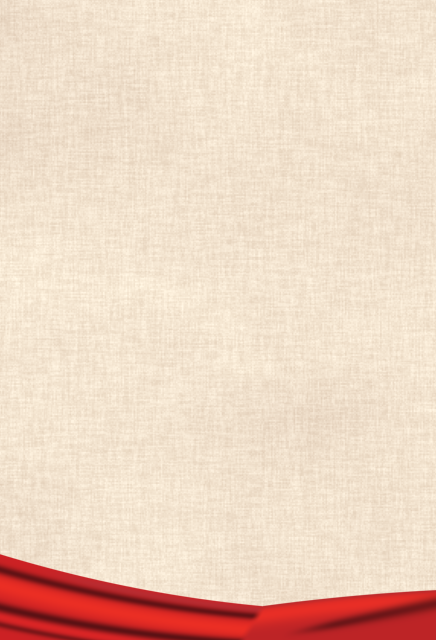
Write a Shadertoy shader that draws this background.

```glsl
// Woven cream linen above a draped red silk band along the lower edge.
// Stretched value noise makes the threads and stains; two curved edges
// bound the silk, and soft bands measured from them shade its folds.

float hash(vec2 p) {
    vec3 q = fract(vec3(p.xyx) * 0.1031);
    q += dot(q, q.yzx + 33.33);
    return fract((q.x + q.y) * q.z);
}

float noise(vec2 p) {
    vec2 cell = floor(p), f = fract(p);
    f = f * f * (3.0 - 2.0 * f);
    return mix(mix(hash(cell), hash(cell + vec2(1, 0)), f.x),
               mix(hash(cell + vec2(0, 1)), hash(cell + vec2(1, 1)), f.x), f.y);
}

float fbm(vec2 p) {
    float sum = 0.0, gain = 0.5;
    for (int i = 0; i < 4; i++) {
        sum += gain * noise(p);
        p = p * 2.03 + 17.1;
        gain *= 0.5;
    }
    return sum;
}

// Soft round spot, 1 at its centre
float spot(vec2 uv, vec2 centre, vec2 radius) {
    vec2 d = (uv - centre) / radius;
    return exp(-dot(d, d));
}

// Soft fold line, 1 at its centre
float band(float t, float centre, float width) {
    float d = (t - centre) / width;
    return exp(-d * d);
}

vec3 linen(vec2 uv, vec2 p) {
    // Broad stains: worn pale patches and rosy shadows
    float stain = 0.75 * (fbm(p * vec2(5.0, 6.0) + 4.0) - 0.47);
    stain += 0.35 * spot(uv, vec2(0.56, 0.427), vec2(0.06, 0.025));
    stain += 0.25 * spot(uv, vec2(0.46, 0.50), vec2(0.09, 0.04));
    stain += 0.25 * spot(uv, vec2(0.33, 0.55), vec2(0.12, 0.03));
    stain += 0.20 * spot(uv, vec2(0.06, 0.58), vec2(0.15, 0.09));
    stain -= 0.35 * spot(uv, vec2(0.0, 0.77), vec2(0.18, 0.13));
    stain -= 0.25 * spot(uv, vec2(0.74, 0.335), vec2(0.18, 0.05));
    stain -= 0.20 * spot(uv, vec2(0.0, 0.95), vec2(0.3, 0.1));
    vec3 colour = vec3(0.952, 0.892, 0.812) + stain * vec3(0.07, 0.09, 0.085);

    // Crossing threads and fine grain
    float weft = noise(p * vec2(45.0, 400.0)) - 0.5;
    float warp = noise(p * vec2(400.0, 45.0) + 31.0) - 0.5;
    float grain = noise(p * 420.0 + 7.0) - 0.5;
    float weave = 0.55 * (weft + warp) + 0.6 * grain;
    return colour + weave * vec3(0.07, 0.09, 0.10);
}

// Left sweep: folds fan out along the depth below the upper edge
vec3 leftSilk(float u, float depth) {
    float t = depth / (0.134 * (1.0 - 0.35 * u));
    vec3 colour = mix(vec3(0.80, 0.13, 0.14), vec3(0.92, 0.18, 0.14), band(t, 0.36, 0.13));
    colour = mix(colour, vec3(0.73, 0.17, 0.19), band(t, 0.06, 0.06) * smoothstep(0.05, 0.25, u));
    vec3 shade = vec3(0.31, 0.06, 0.07);
    colour = mix(colour, shade, 0.85 * band(t, 0.18 - 0.04 * u, 0.055));
    colour = mix(colour, shade, 0.90 * band(t, 0.62 - 0.12 * u, 0.06));
    colour = mix(colour, shade, 0.65 * band(t, 0.82 - 0.10 * u, 0.04));
    return mix(colour, vec3(0.88, 0.15, 0.15), 0.7 * band(t, 0.73 - 0.10 * u, 0.04));
}

// Right sweep: bright silk rising from the meeting point, one deep crease
vec3 rightSilk(vec2 uv, float depth) {
    vec3 colour = mix(vec3(0.74, 0.14, 0.15), vec3(0.91, 0.18, 0.15), band(depth, 0.014, 0.016));
    float crease = 0.012 + 0.14 * (uv.x - 0.68);
    float shade = band(uv.y, crease, 0.006 + 0.016 * max(uv.x - 0.68, 0.0));
    colour = mix(colour, vec3(0.34, 0.07, 0.08), 0.8 * shade * smoothstep(0.64, 0.78, uv.x));
    return mix(colour, vec3(0.71, 0.17, 0.18), 0.8 * band(depth, 0.0, 0.004));
}

void mainImage(out vec4 fragColor, in vec2 fragCoord) {
    vec2 uv = fragCoord / iResolution.xy;
    vec2 p = fragCoord / iResolution.y;
    float soft = 0.8 / iResolution.y;

    // Upper edges of the two sweeps, meeting at u = 0.603
    float s = uv.x - 0.603;
    float leftDepth = 0.134 - 0.207 * uv.x + 0.12 * uv.x * uv.x - uv.y;
    float rightDepth = 0.053 + 0.0915 * s - 0.072 * s * s - uv.y;

    // The right sweep lies over the left one along a slanted overlap
    float overlap = smoothstep(-0.012, 0.012, s + 0.9 * (0.053 - uv.y));
    vec3 silk = mix(leftSilk(uv.x, leftDepth), rightSilk(uv, rightDepth), overlap);
    float depth = s < 0.0 ? leftDepth : rightDepth;

    vec3 colour = mix(linen(uv, p), silk, smoothstep(-soft, soft, depth));
    fragColor = vec4(clamp(colour, 0.0, 1.0), 1.0);
}
```
